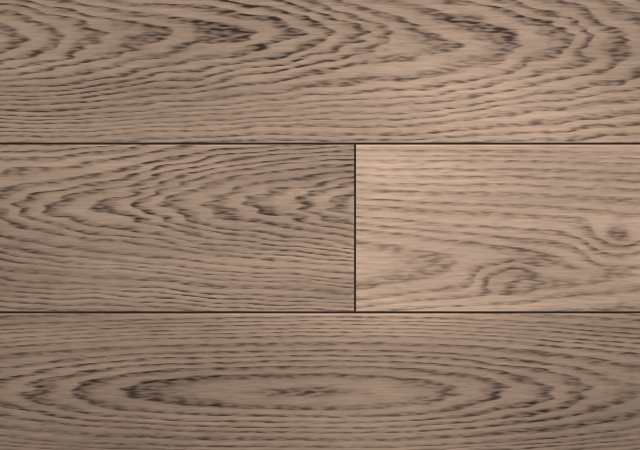
Reproduce this texture procedurally as a Shadertoy shader.

```glsl
const float PLANK_HEIGHT = 0.375;
const float ROW_SHIFT = 0.069;
const float JOINT_X = 0.789;
const float SEAM_HALF_WIDTH = 0.0015;
const float HEART_ROUNDING = 0.05;
const float FADE_HEIGHT = 0.16;
const float RING_CROWDING = 1.8;
const float JAGGEDNESS = 0.05;
const vec2 PORE_SCALE = vec2(36.0, 175.0);
const vec2 FIBRE_SCALE = vec2(16.0, 190.0);
const vec3 LIGHT_WOOD = vec3(0.685, 0.58, 0.50);
const vec3 DARK_WOOD = vec3(0.27, 0.215, 0.185);
const vec3 SEAM_COLOR = vec3(0.14, 0.105, 0.085);

struct Board {
    vec2 heart;      // centre of the growth rings
    float stretch;   // closes the rings into long ellipses
    float slope;     // opens the rings into arches, sign sets direction
    float density;   // rings per unit height
    float warp;      // waviness of the grain
    float tone;      // overall brightness
    float contrast;  // strength of the dark grain
    float knots;     // strength of the knots
};

Board getBoard(int row, bool rightOfJoint) {
    if (row == 0) return Board(vec2(0.648, 0.13), 0.12, 0.0, 74.0, 0.008, 0.91, 0.85, 0.0);
    if (row == 2) return Board(vec2(0.50, 0.917), 0.0, 0.18, 54.0, 0.042, 0.96, 0.95, 0.0);
    if (rightOfJoint) return Board(vec2(1.02, 0.411), 0.0, 0.10, 40.0, 0.014, 1.03, 0.65, 1.0);
    return Board(vec2(0.28, 0.546), 0.0, -0.20, 56.0, 0.034, 0.93, 0.90, 0.0);
}

vec2 hashGradient(vec2 cell) {
    vec3 h = fract(cell.xyx * vec3(0.1031, 0.1030, 0.0973));
    h += dot(h, h.yzx + 33.33);
    return fract((h.xx + h.yz) * h.zy) * 2.0 - 1.0;
}

float gradientNoise(vec2 p) {
    vec2 cell = floor(p), f = fract(p);
    vec2 u = f * f * f * (f * (f * 6.0 - 15.0) + 10.0);
    vec2 e = vec2(0.0, 1.0);
    float a = dot(hashGradient(cell), f);
    float b = dot(hashGradient(cell + e.yx), f - e.yx);
    float c = dot(hashGradient(cell + e.xy), f - e.xy);
    float d = dot(hashGradient(cell + e.yy), f - e.yy);
    return mix(mix(a, b, u.x), mix(c, d, u.x), u.y);
}

// Bell-shaped bump for knot number i
float knotBump(vec2 p, float i) {
    vec2 centre = mix(vec2(1.13, 0.389), vec2(1.37, 0.463), i);
    vec2 q = (p - centre) / mix(vec2(0.085, 0.026), vec2(0.07, 0.045), i);
    return exp(-dot(q, q));
}

vec3 woodColor(vec2 p, Board board, float seed) {
    vec2 s = p + seed * vec2(7.3, 3.7);
    vec2 d = p - board.heart;
    d.x += JAGGEDNESS * gradientNoise(s * vec2(6.0, 75.0));

    // Growth field whose contours are the grain lines
    vec3 radial = vec3(d.y, d.x * board.stretch, HEART_ROUNDING);
    float radius = length(radial) - HEART_ROUNDING;
    float field = radius * (1.0 + RING_CROWDING * radius);
    field += board.slope * d.x / (1.0 + pow(d.y / FADE_HEIGHT, 2.0));
    field += board.warp * gradientNoise(s * vec2(2.6, 5.5));
    field += 0.25 * board.warp * gradientNoise(s * vec2(11.0, 22.0));
    field += 0.02 * gradientNoise(vec2(field * 24.0, seed + 0.5));
    float knotShade = 0.0;
    for (float i = 0.0; i < 2.0; i++) {
        float bump = board.knots * knotBump(p + 0.02 * gradientNoise(s * 14.0), i);
        field += 0.045 * bump;
        knotShade += 0.16 * bump * bump;
    }

    // Dark late wood, broken into short pores
    float ring = fract(field * board.density);
    float band = smoothstep(0.25, 0.8, ring) * (1.0 - smoothstep(0.8, 1.0, ring));
    float pores = smoothstep(-0.25, 0.35, gradientNoise(s * PORE_SCALE));
    float patches = 0.9 + 0.9 * gradientNoise(s * vec2(3.0, 10.0));
    float calm = mix(1.0, 0.72, smoothstep(0.04, 0.16, abs(d.y)));
    float grain = band * (0.3 + 0.7 * pores) * patches * calm * board.contrast;
    grain += 0.12 * smoothstep(0.1, 0.5, gradientNoise(s * PORE_SCALE + 40.0));
    vec3 color = mix(LIGHT_WOOD, DARK_WOOD, clamp(grain + knotShade, 0.0, 1.0));

    // Cloudy stain, soft streaks and fine fibres
    float stain = gradientNoise(s * vec2(1.7, 4.5));
    float streaks = gradientNoise(s * vec2(1.8, 22.0));
    float fibres = gradientNoise(s * FIBRE_SCALE);
    return color * board.tone * (1.0 + 0.16 * stain + 0.12 * streaks + 0.12 * fibres);
}

void mainImage(out vec4 fragColor, in vec2 fragCoord) {
    vec2 p = fragCoord / iResolution.y;
    float pixel = 1.0 / iResolution.y;

    // Plank layout
    float rowCoord = (p.y + ROW_SHIFT) / PLANK_HEIGHT;
    int row = int(floor(rowCoord));
    bool rightOfJoint = row == 1 && p.x > JOINT_X;
    float seed = float(row) + (rightOfJoint ? 5.0 : 0.0);
    vec3 color = woodColor(p, getBoard(row, rightOfJoint), seed);

    // Broad sheen, strongest right of centre
    vec2 sheen = (p - vec2(0.98, 0.64)) / vec2(0.75, 0.50);
    color *= 0.86 + 0.25 * exp(-dot(sheen, sheen));

    // Seams with a pale bevel on the lower edge
    float rowPos = fract(rowCoord);
    float seamDist = min(rowPos, 1.0 - rowPos) * PLANK_HEIGHT;
    if (row == 1) seamDist = min(seamDist, abs(p.x - JOINT_X));
    float bevelDist = (1.0 - rowPos) * PLANK_HEIGHT - 3.0 * SEAM_HALF_WIDTH;
    color *= 1.0 + 0.12 * exp(-pow(bevelDist / SEAM_HALF_WIDTH, 2.0));
    float seam = 1.0 - smoothstep(SEAM_HALF_WIDTH - 0.5 * pixel, SEAM_HALF_WIDTH + pixel, seamDist);
    color = mix(color, SEAM_COLOR, 0.9 * seam);

    fragColor = vec4(color, 1.0);
}
```
